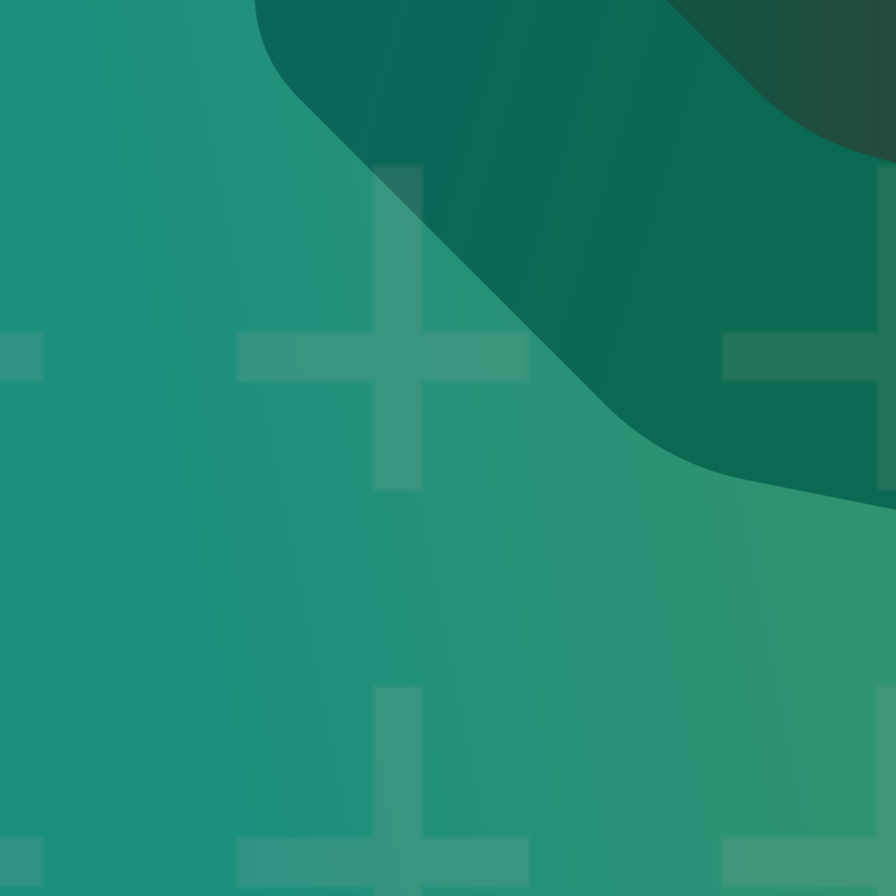
Write a Shadertoy shader that draws this background.

```glsl
// Rounded intersection of two signed distances
float smoothMax(float a, float b, float radius) {
    float h = max(radius - abs(a - b), 0.0) / radius;
    return max(a, b) + 0.25 * radius * h * h;
}

// Signed distance to the line y = offset + slope * x, positive below it
float lineDistance(vec2 p, float offset, float slope) {
    return (p.y - offset - slope * p.x) / sqrt(1.0 + slope * slope);
}

float coverage(float dist, float softness) {
    return 1.0 - smoothstep(-softness, softness, dist);
}

// Bar repeated over the plane
float repeatedBar(vec2 p, vec2 center, vec2 halfSize, vec2 period) {
    vec2 cell = mod(p - center + 0.5 * period, period) - 0.5 * period;
    vec2 d = abs(cell) - halfSize;
    return length(max(d, 0.0)) + min(max(d.x, d.y), 0.0);
}

void mainImage(out vec4 fragColor, in vec2 fragCoord) {
    // Canvas units with y running downward
    vec2 p = fragCoord / iResolution.xy;
    p.y = 1.0 - p.y;
    float pixel = 1.0 / min(iResolution.x, iResolution.y);

    // Teal to green backdrop
    float slant = p.x - 0.2 * p.y;
    vec3 color = mix(vec3(0.102, 0.559, 0.492), vec3(0.145, 0.567, 0.475),
                     smoothstep(0.0, 0.42, slant));
    color = mix(color, vec3(0.188, 0.576, 0.447), smoothstep(0.3, 0.9, slant));

    // Dark green rounded sheet
    float sheet = smoothMax(0.284 - p.x, lineDistance(p, -0.224, 1.0), 0.05);
    sheet = smoothMax(sheet, lineDistance(p, 0.369, 0.2), 0.052);
    vec3 sheetColor = mix(vec3(0.047, 0.396, 0.353), vec3(0.039, 0.412, 0.314),
                          smoothstep(0.3, 0.95, p.x + 0.3 * p.y));
    color = mix(color, sheetColor, coverage(sheet, pixel));

    // Brownish corner sheet
    float corner = smoothMax(lineDistance(p, -0.7435, 1.0),
                             lineDistance(p, -0.1177, 0.3), 0.034);
    vec3 cornerColor = mix(vec3(0.078, 0.325, 0.263), vec3(0.14, 0.295, 0.237),
                           smoothstep(0.76, 1.0, p.x));
    color = mix(color, cornerColor, coverage(corner, pixel));

    // Translucent grid of crosses
    float across = repeatedBar(p, vec2(0.427, 0.3985), vec2(0.163, 0.0275), vec2(0.5417, 0.564));
    float upright = repeatedBar(p, vec2(0.444, 0.366), vec2(0.0275, 0.181), vec2(0.5625, 0.581));
    float crosses = coverage(min(across, upright), max(0.005, pixel));
    color = mix(color, vec3(0.75, 0.7, 0.65), 0.135 * crosses);

    fragColor = vec4(color, 1.0);
}
```
